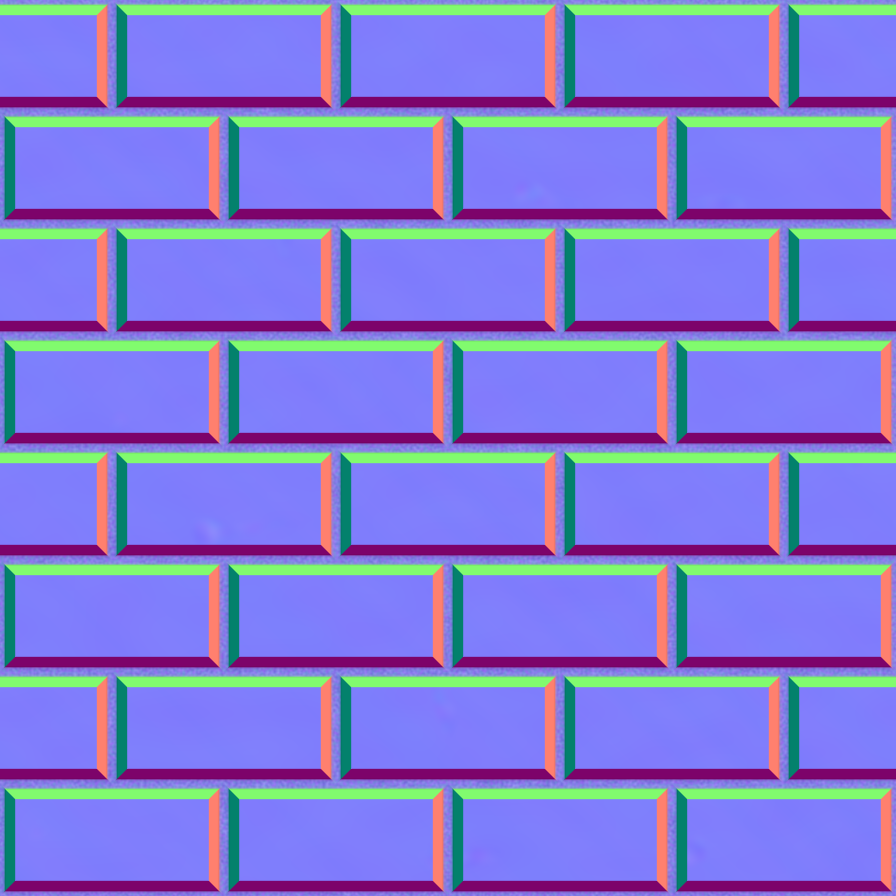
Reproduce this texture map procedurally as a WebGL 2 fragment shader.

```glsl
#version 300 es
precision highp float;

uniform vec2 u_resolution;
out vec4 fragColor;

const float ROWS = 8.0;                          // one unit is one row height
const vec2 CELL = vec2(2.0, 1.0);
const float GAP = 0.042;                         // half of the mortar width
const float BEVEL = 0.094;

const vec3 FACE = vec3(0.500, 0.492, 0.990);
const vec3 MORTAR = vec3(0.520, 0.495, 0.920);
const vec3 TOP = vec3(0.505, 0.985, 0.430);
const vec3 BOTTOM = vec3(0.490, 0.010, 0.415);
const vec3 LEFT = vec3(0.010, 0.505, 0.425);
const vec3 RIGHT = vec3(1.000, 0.500, 0.430);

vec2 hashGradient(vec2 cell, float seed) {
    vec3 h = fract(vec3(cell.xyx + seed) * vec3(0.1031, 0.1030, 0.0973));
    h += dot(h, h.yzx + 33.33);
    float angle = 6.28318 * fract((h.x + h.y) * h.z);
    return vec2(cos(angle), sin(angle));
}

// Gradient noise that wraps after a whole number of cells
float gradientNoise(vec2 p, vec2 period, float seed) {
    vec2 i = floor(p);
    vec2 f = p - i;
    vec2 w = f * f * f * (f * (f * 6.0 - 15.0) + 10.0);
    float corner[4];
    for (int k = 0; k < 4; k++) {
        vec2 o = vec2(k & 1, k >> 1);
        corner[k] = dot(hashGradient(mod(i + o, period), seed), f - o);
    }
    return mix(mix(corner[0], corner[1], w.x), mix(corner[2], corner[3], w.x), w.y);
}

float tiledNoise(vec2 uv, vec2 period, float seed) {
    return gradientNoise(uv * period, period, seed);
}

// Position relative to the centre of a brick in running bond
vec2 brickPosition(vec2 p) {
    float shift = mod(floor(p.y), 2.0) * 0.5 * CELL.x;
    return mod(p + vec2(shift, 0.0), CELL) - 0.5 * CELL;
}

vec3 slopeColor(vec2 p, vec2 inset, float blur) {
    vec3 vertical = mix(BOTTOM, TOP, step(0.0, p.y));
    vec3 horizontal = mix(LEFT, RIGHT, step(0.0, p.x));
    return mix(vertical, horizontal, smoothstep(-blur, blur, inset.y - inset.x));
}

// Smooth waves and a few small dents tilt the face
vec3 faceColor(vec2 uv) {
    vec2 wave = vec2(tiledNoise(uv + uv.yx, vec2(14.0, 18.0), 3.0),
                     tiledNoise(uv, vec2(12.0, 22.0), 17.0));
    vec2 dent = vec2(tiledNoise(uv, vec2(40.0), 29.0),
                     tiledNoise(uv, vec2(44.0), 41.0));
    float dented = smoothstep(0.42, 0.62, tiledNoise(uv, vec2(11.0), 53.0));
    return FACE + vec3(wave * 0.022 + dent * dented * 0.14, 0.0);
}

vec3 mortarColor(vec2 uv) {
    vec2 grain = vec2(tiledNoise(uv, vec2(256.0), 61.0),
                      tiledNoise(uv, vec2(256.0), 73.0));
    float stain = tiledNoise(uv, vec2(32.0), 89.0);
    return MORTAR + vec3(grain * 0.13, grain.x * 0.08) + stain * 0.04;
}

void main() {
    vec2 uv = gl_FragCoord.xy / u_resolution;
    float blur = 0.6 * ROWS / min(u_resolution.x, u_resolution.y);

    vec2 p = brickPosition(uv * ROWS);
    vec2 inset = 0.5 * CELL - GAP - abs(p);
    float depth = min(inset.x, inset.y);
    vec3 slope = slopeColor(p, inset, blur);

    // Mortar picks up a soft tilt beside each brick
    float halo = 0.38 * exp(min(depth, 0.0) / 0.013);
    vec3 mortar = mix(mortarColor(uv), slope, halo);

    // Bevel with a slightly darker outer rim
    float rim = 1.0 - smoothstep(0.0, 0.018, depth);
    vec3 bevel = slope * (1.0 - 0.08 * rim);

    vec3 color = mix(mortar, bevel, smoothstep(-blur, blur, depth));
    color = mix(color, faceColor(uv), smoothstep(-blur, blur, depth - BEVEL));
    fragColor = vec4(clamp(color, 0.0, 1.0), 1.0);
}
```
